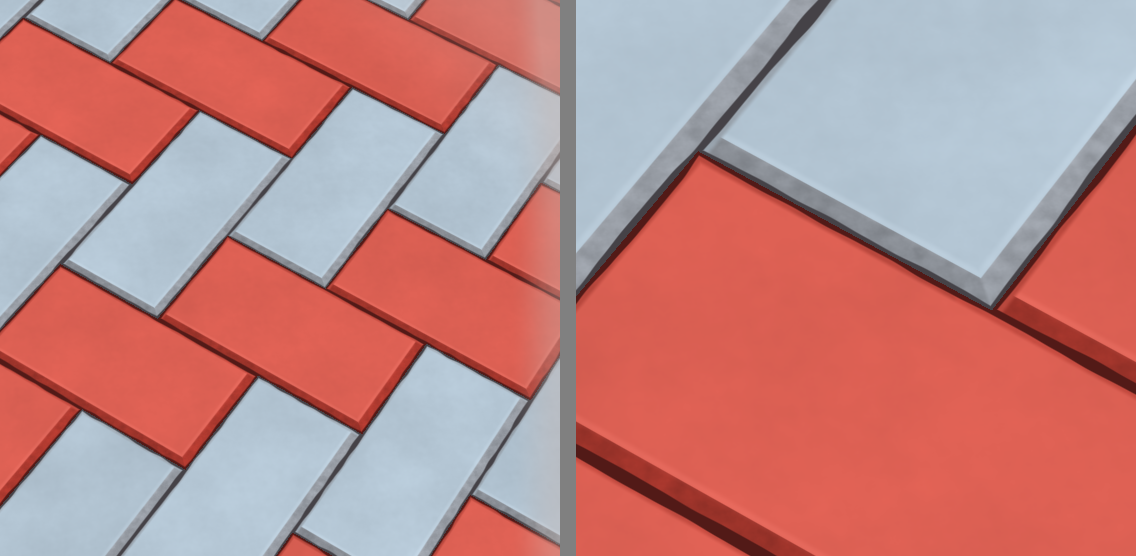
Left, the full canvas; right, a detail of the centre.
Write a WebGL 2 fragment shader that draws this texture.

```glsl
#version 300 es
precision highp float;
// Herringbone paving of bevelled red and blue-grey bricks, seen in slight perspective.

uniform vec2 u_resolution;
out vec4 outColor;

const vec3 RED_FACE = vec3(0.86, 0.375, 0.325);
const vec3 RED_BEVEL = vec3(0.67, 0.22, 0.18);
const vec3 RED_JOINT = vec3(0.32, 0.10, 0.09);
const vec3 GREY_FACE = vec3(0.70, 0.77, 0.825);
const vec3 GREY_BEVEL = vec3(0.58, 0.60, 0.63);
const vec3 GREY_JOINT = vec3(0.27, 0.26, 0.28);
const vec3 HAZE = vec3(0.80, 0.73, 0.71);

struct Brick {
    vec2 local;  // position measured from the brick's low corner
    vec2 size;
    vec2 id;
    bool red;
};

float hash(vec2 p) {
    return fract(sin(dot(p, vec2(127.1, 311.7))) * 43758.5453);
}

float noise(vec2 p) {
    vec2 i = floor(p), f = fract(p);
    f = f * f * (3.0 - 2.0 * f);
    float low = mix(hash(i), hash(i + vec2(1, 0)), f.x);
    float high = mix(hash(i + vec2(0, 1)), hash(i + vec2(1, 1)), f.x);
    return mix(low, high, f.y);
}

float fbm(vec2 p) {
    float sum = 0.0, amp = 0.5;
    for (int i = 0; i < 4; i++) {
        sum += amp * noise(p);
        p = p * 2.1 + 17.3;
        amp *= 0.5;
    }
    return sum;
}

// Canvas position to ground plane, one unit per brick width.
vec2 toGround(vec2 p, vec2 origin, vec2 axisA, vec2 axisB, vec2 tilt) {
    mat3 view = mat3(vec3(axisA + tilt.x * origin, tilt.x),
                     vec3(axisB + tilt.y * origin, tilt.y),
                     vec3(origin, 1.0));
    vec3 g = inverse(view) * vec3(p, 1.0);
    return g.xy / g.z;
}

// Each column steps up by one and repeats every four units.
Brick herringbone(vec2 q) {
    float column = floor(q.x);
    float x = q.x - column;
    float t = mod(q.y - column, 4.0);
    Brick b;
    b.red = t >= 2.0;
    b.size = b.red ? vec2(2, 1) : vec2(1, 2);
    b.local = t < 2.0 ? vec2(x, t) : t < 3.0 ? vec2(x + 1.0, t - 2.0) : vec2(x, t - 3.0);
    b.id = floor(q - b.local + 0.5);
    return b;
}

vec3 shadeBrick(Brick b, vec2 q, vec2 bevelWidth, float jointWidth, float px) {
    vec3 face = b.red ? RED_FACE : GREY_FACE;
    vec3 bevel = b.red ? RED_BEVEL : GREY_BEVEL;
    vec3 joint = b.red ? RED_JOINT : GREY_JOINT;

    // Worn, cloudy face with a small tone shift per brick
    float cloud = fbm(q * 2.2 + 9.0 * hash(b.id)) - 0.47;
    float grain = fbm(q * 22.0) - 0.47;
    face *= 1.0 + 0.11 * cloud + 0.03 * grain + 0.03 * (hash(b.id + 3.7) - 0.5);

    // Mitred bevels on the two near sides
    vec2 far = b.size - b.local;
    vec2 side = vec2(far.x, b.local.y) / bevelWidth;
    float miter = smoothstep(-0.12, 0.12, side.x - side.y);
    bevel *= mix(1.03, 0.92, miter) * (1.0 + 0.25 * grain);
    float inset = min(side.x, side.y) - 1.0;
    float soft = px / bevelWidth.x;
    vec3 color = mix(bevel, face, smoothstep(-soft, soft, inset));
    color += 0.035 * (1.0 - smoothstep(0.0, 0.25 + soft, abs(inset - 0.1)));

    // Faint rim on the far sides, then the rough dark joint
    float rim = min(b.local.x, far.y);
    color = mix(mix(bevel, face, 0.45), color, smoothstep(0.02, 0.035 + px, rim));
    float edge = min(rim, min(far.x, b.local.y));
    float rough = jointWidth * (0.65 + 0.75 * noise(q * 9.0));
    return mix(joint, color, smoothstep(rough - px, rough + px, edge));
}

void main() {
    vec2 p = gl_FragCoord.xy / u_resolution;
    vec2 q = toGround(p, vec2(0.406, 0.576), vec2(0.172, -0.094),
                      vec2(0.120, 0.144), vec2(-0.016, 0.038));
    float px = 0.5 * length(fwidth(q));
    vec3 color = shadeBrick(herringbone(q), q, vec2(0.085, 0.075), 0.016, px);

    // Pale haze toward the right and upper right borders
    float haze = 0.35 * smoothstep(0.91, 1.0, p.x);
    haze += 0.3 * smoothstep(1.5, 2.0, p.x + p.y);
    color = mix(color, HAZE, min(haze, 0.5));
    outColor = vec4(color, 1.0);
}
```
